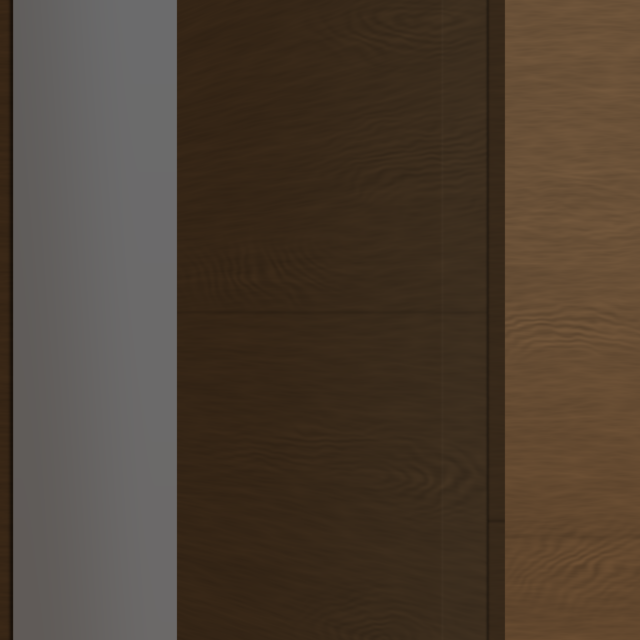
A Shadertoy shader for this texture:

```glsl
// Upright panels side by side: a satin grey board, dark oak veneer, a narrow
// edge strip and lighter oak. Grain is stretched cellular noise plus ring
// figures bent by layered sines; the dark veneer fans out to the right.

vec2 hash2(vec2 p) {
    vec3 q = fract(vec3(p.xyx) * vec3(0.1031, 0.1030, 0.0973));
    q += dot(q, q.yzx + 33.33);
    return fract((q.xx + q.yz) * q.zy);
}

// Distance to the nearest scattered cell point
float cells(vec2 p) {
    vec2 id = floor(p), f = fract(p);
    float nearest = 2.0;
    for (int y = -1; y <= 1; y++)
        for (int x = -1; x <= 1; x++) {
            vec2 cell = vec2(x, y);
            vec2 d = cell + hash2(id + cell) - f;
            nearest = min(nearest, dot(d, d));
        }
    return sqrt(nearest);
}

// Layered sines, roughly -1 to 1
float waves(vec2 p) {
    float sum = 0.0, amp = 0.5;
    for (int i = 0; i < 4; i++) {
        sum += amp * sin(p.x + 1.7 * sin(p.y)) * cos(p.y - 0.6 * p.x);
        p = mat2(1.5, 0.9, -0.9, 1.5) * p + 2.3;
        amp *= 0.55;
    }
    return sum;
}

// 0 left of the boundary, 1 right of it
float after(float x, float boundary, float blur) {
    return smoothstep(boundary - blur, boundary + blur, x);
}

float bell(float x, float centre, float width) {
    float d = (x - centre) / width;
    return exp(-d * d);
}

// Fine pores and broad bands running along x
float streaks(vec2 p) {
    vec2 bent = p + vec2(0.0, 0.008 * waves(p * vec2(9.0, 17.0)));
    float pores = cells(bent * vec2(13.0, 115.0)) - 0.48;
    float fibres = cells(bent * vec2(26.0, 210.0) + 7.0) - 0.48;
    float bands = waves(bent * vec2(3.0, 48.0));
    return 0.55 * pores + 0.35 * fibres + 0.25 * bands;
}

// Growth rings about a hub, fading out around the patch centre
float rings(vec2 p, vec2 patchAt, vec2 size, vec2 hub, vec2 squash, float freq) {
    vec2 d = (p - patchAt) / size;
    float bend = 0.018 * waves(p * vec2(18.0, 26.0));
    float line = sin(freq * (length((p - hub) * squash) + bend));
    float broken = 0.65 + 0.35 * waves(p * vec2(35.0, 60.0));
    return exp(-dot(d, d)) * line * broken;
}

float darkGrain(vec2 uv) {
    // Undo the fan so that the grain runs level
    float run = uv.x - 0.28;
    vec2 p = vec2(uv.x, (uv.y - 0.46) / (1.0 + 0.75 * run));
    float g = streaks(p);
    g += 0.6 * rings(uv, vec2(0.63, 0.95), vec2(0.12, 0.05), vec2(0.68, 0.97), vec2(0.35, 1.0), 480.0);
    g += 0.5 * rings(uv, vec2(0.66, 0.76), vec2(0.16, 0.08), vec2(1.0, 0.45), vec2(0.45, 1.0), 560.0);
    g += 0.5 * rings(uv, vec2(0.42, 0.57), vec2(0.13, 0.04), vec2(0.56, 0.63), vec2(0.8, 1.0), 520.0);
    g += 0.5 * rings(uv, vec2(0.47, 0.30), vec2(0.16, 0.04), vec2(0.44, 0.12), vec2(0.2, 1.0), 500.0);
    g += 0.6 * rings(uv, vec2(0.69, 0.25), vec2(0.11, 0.05), vec2(0.57, 0.26), vec2(0.4, 1.0), 480.0);
    g += 0.5 * rings(uv, vec2(0.58, 0.03), vec2(0.09, 0.05), vec2(0.60, 0.0), vec2(0.5, 1.0), 500.0);
    return g;
}

float lightGrain(vec2 uv) {
    float g = streaks(uv * vec2(1.2, 1.0) + 4.0);
    g += 0.8 * rings(uv, vec2(0.89, 0.49), vec2(0.16, 0.035), vec2(0.90, 0.38), vec2(0.65, 1.0), 480.0);
    g += 0.6 * rings(uv, vec2(0.92, 0.12), vec2(0.11, 0.055), vec2(1.12, -0.12), vec2(0.9, 1.0), 440.0);
    g += 0.3 * rings(uv, vec2(0.91, 0.67), vec2(0.15, 0.09), vec2(0.85, 0.45), vec2(0.2, 1.0), 460.0);
    return g;
}

vec3 greyBoard(vec2 uv) {
    float across = smoothstep(0.02, 0.23, uv.x + 0.05 * (uv.y - 0.5));
    vec3 grey = mix(vec3(0.375, 0.36, 0.35), vec3(0.42, 0.415, 0.415), across);
    return grey + vec3(0.0, 0.008, 0.014) * (uv.y - 0.4);
}

void mainImage(out vec4 fragColor, in vec2 fragCoord) {
    vec2 uv = fragCoord / iResolution.xy;
    float blur = max(0.0012, 0.8 / iResolution.x);

    // Dark veneer, with a paler stretch beyond a faint upright seam
    float dark = darkGrain(uv);
    vec3 veneer = mix(vec3(0.207, 0.145, 0.085), vec3(0.235, 0.177, 0.115),
                      smoothstep(0.3, 0.75, uv.x));
    veneer *= 1.0 + 0.17 * dark;
    veneer += 0.012 * bell(uv.x, 0.691, 0.002) + 0.006 * after(uv.x, 0.691, blur);
    veneer *= 1.0 - 0.10 * bell(uv.y, 0.512, 0.003);

    // Edge strip with one cross joint and a shadowed groove
    vec3 strip = vec3(0.215, 0.158, 0.10) * (1.0 + 0.14 * streaks(uv + 2.0));
    strip *= 1.0 - 0.16 * bell(uv.y, 0.186, 0.003);

    // Light oak
    vec3 oak = mix(vec3(0.385, 0.28, 0.18), vec3(0.42, 0.32, 0.22), smoothstep(0.05, 0.75, uv.y));
    oak *= 1.0 + 0.16 * lightGrain(uv) + 0.03 * waves(uv * vec2(9.0, 13.0));
    oak *= 1.0 - 0.08 * bell(uv.y, 0.162, 0.004);

    // Panels from left to right
    vec3 col = vec3(0.22, 0.15, 0.085) * (1.0 + 0.2 * streaks(uv));
    col *= 1.0 - 0.55 * bell(uv.x, 0.0185, 0.004);
    col = mix(col, greyBoard(uv), after(uv.x, 0.0205, blur));
    col = mix(col, veneer, after(uv.x, 0.2765, blur));
    col = mix(col, strip, after(uv.x, 0.762, blur));
    col *= 1.0 - 0.32 * bell(uv.x, 0.762, 0.0025);
    col = mix(col, oak, after(uv.x, 0.789, blur));
    fragColor = vec4(col, 1.0);
}
```
